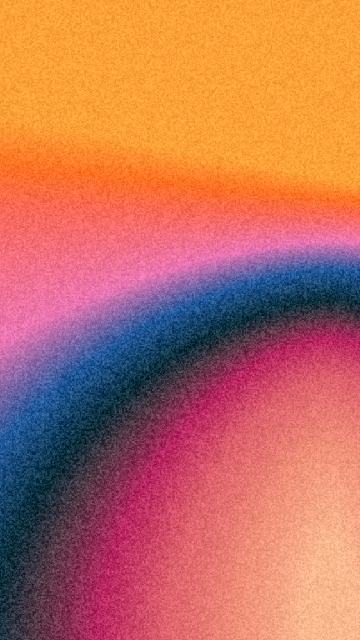
Reproduce this background procedurally as a WebGL 1 fragment shader.

```glsl
precision highp float;

// A grainy gradient: orange sky over a glowing arch of pink, blue and black.
// Each colour stop sits on a contour (a slanted line or a superellipse), and
// colour is blended between neighbouring contours, then grain is added.

#define ASPECT 0.5625
#define ARCH_CENTER vec2(0.52, 0.005)
#define ARCH_POWER 1.7
#define GRAIN_ROWS 512.0
#define GRAIN_DARK 0.24
#define GRAIN_LIGHT 0.13

uniform vec2 u_resolution;

const vec3 ORANGE    = vec3(0.99, 0.63, 0.22);
const vec3 DEEP_FIRE = vec3(1.00, 0.44, 0.14);
const vec3 CORAL_RED = vec3(0.98, 0.41, 0.34);
const vec3 PINK      = vec3(0.92, 0.46, 0.70);
const vec3 BLUE      = vec3(0.13, 0.35, 0.61);
const vec3 TEAL      = vec3(0.04, 0.18, 0.23);
const vec3 MAUVE     = vec3(0.33, 0.22, 0.27);
const vec3 MAGENTA   = vec3(0.73, 0.15, 0.38);
const vec3 ROSE      = vec3(0.87, 0.38, 0.42);
const vec3 SALMON    = vec3(0.94, 0.56, 0.47);
const vec3 PEACH     = vec3(0.98, 0.72, 0.56);

float hash(vec2 p) {
  vec3 q = fract(vec3(p.xyx) * 0.1031);
  q += dot(q, q.yzx + 33.33);
  return fract((q.x + q.y) * q.z);
}

float valueNoise(vec2 p) {
  vec2 cell = floor(p);
  vec2 f = fract(p);
  f = f * f * (3.0 - 2.0 * f);
  float low = mix(hash(cell), hash(cell + vec2(1.0, 0.0)), f.x);
  float high = mix(hash(cell + vec2(0.0, 1.0)), hash(cell + 1.0), f.x);
  return mix(low, high, f.y);
}

// Height above a line running from the left to the right edge
float slope(vec2 p, float left, float right) {
  return p.y - mix(left, right, p.x / ASPECT);
}

// Scaled distance outside an arch of given half width and height
float arch(vec2 p, float width, float height) {
  vec2 q = pow(abs(p - ARCH_CENTER) / vec2(width, height), vec2(ARCH_POWER));
  return (pow(q.x + q.y, 1.0 / ARCH_POWER) - 1.0) * height;
}

// Blend to the next stop between the previous contour and the next one
void addStop(inout vec3 color, inout float outer, float inner, vec3 next) {
  color = mix(color, next, clamp(-outer / max(inner - outer, 0.0001), 0.0, 1.0));
  outer = inner;
}

void main() {
  vec2 p = gl_FragCoord.xy / u_resolution * vec2(ASPECT, 1.0);

  // Sky bands
  vec3 color = ORANGE;
  float outer = slope(p, 0.818, 0.711);
  addStop(color, outer, slope(p, 0.740, 0.684), DEEP_FIRE);
  addStop(color, outer, slope(p, 0.676, 0.662), CORAL_RED);

  // Arch, from its rim to its glowing core
  addStop(color, outer, arch(p, 0.890, 0.618), PINK);
  addStop(color, outer, arch(p, 0.660, 0.573), BLUE);
  addStop(color, outer, arch(p, 0.535, 0.527), TEAL);
  addStop(color, outer, arch(p, 0.465, 0.500), MAUVE);
  addStop(color, outer, arch(p, 0.368, 0.466), MAGENTA);
  addStop(color, outer, arch(p, 0.265, 0.405), ROSE);
  addStop(color, outer, arch(p, 0.150, 0.300), SALMON);
  addStop(color, outer, arch(p, 0.050, 0.150), PEACH);

  // Grain, stronger in the shadows
  vec2 g = p * GRAIN_ROWS;
  float grain = 0.6 * hash(floor(g)) + 0.6 * valueNoise(g * 0.7 + 91.0) - 0.6;
  float luma = dot(color, vec3(0.299, 0.587, 0.114));
  color += grain * mix(GRAIN_DARK, GRAIN_LIGHT, smoothstep(0.15, 0.7, luma));

  gl_FragColor = vec4(clamp(color, 0.0, 1.0), 1.0);
}
```
